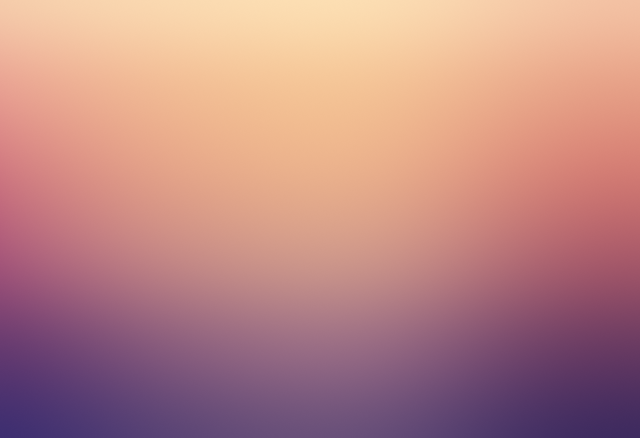
Give the GLSL for this background, as a Shadertoy shader.

```glsl
// Soft dusk gradient: a warm cream glow from the top, fading through rose to indigo.

const float PI = 3.14159265;
const int STOPS = 6;

// Vertical colour ramps, listed from top to bottom.
const vec3 LEFT_RAMP[STOPS] = vec3[STOPS](
    vec3(0.960, 0.796, 0.667), vec3(0.910, 0.630, 0.573), vec3(0.805, 0.463, 0.502),
    vec3(0.640, 0.333, 0.475), vec3(0.395, 0.227, 0.439), vec3(0.240, 0.180, 0.440));
const vec3 CENTRE_RAMP[STOPS] = vec3[STOPS](
    vec3(0.988, 0.871, 0.700), vec3(0.958, 0.770, 0.590), vec3(0.914, 0.690, 0.549),
    vec3(0.800, 0.588, 0.541), vec3(0.596, 0.424, 0.518), vec3(0.410, 0.312, 0.475));
const vec3 RIGHT_RAMP[STOPS] = vec3[STOPS](
    vec3(0.953, 0.757, 0.639), vec3(0.902, 0.627, 0.529), vec3(0.820, 0.480, 0.451),
    vec3(0.645, 0.345, 0.412), vec3(0.404, 0.227, 0.384), vec3(0.240, 0.165, 0.372));

// Falloff of the central column: larger means narrower.
const float FALLOFF_LEFT = 0.9;
const float FALLOFF_RIGHT = 2.0;
const float FALLOFF_LOW = 0.5;
const float DITHER = 1.0 / 255.0;

float hash(vec2 p) {
    return fract(sin(dot(p, vec2(12.9898, 78.233))) * 43758.5453);
}

// Catmull-Rom blend through the stops, for a ramp without creases.
vec3 sampleRamp(vec3 ramp[STOPS], float depth) {
    float position = clamp(depth, 0.0, 1.0) * float(STOPS - 1);
    int i = min(int(position), STOPS - 2);
    float t = position - float(i);
    vec3 a = ramp[max(i - 1, 0)];
    vec3 b = ramp[i];
    vec3 c = ramp[i + 1];
    vec3 d = ramp[min(i + 2, STOPS - 1)];
    return b + 0.5 * t * (c - a + t * (2.0 * a - 5.0 * b + 4.0 * c - d
             + t * (3.0 * (b - c) + d - a)));
}

void mainImage(out vec4 fragColor, in vec2 fragCoord) {
    vec2 uv = fragCoord / iResolution.xy;
    float depth = 1.0 - uv.y;

    // Side colours drift from left to right.
    vec3 sides = mix(sampleRamp(LEFT_RAMP, depth), sampleRamp(RIGHT_RAMP, depth),
                     smoothstep(0.0, 1.0, uv.x));

    // Broad central glow, wider on the left and tighter near the bottom.
    float falloff = mix(FALLOFF_LEFT, FALLOFF_RIGHT, smoothstep(0.2, 0.8, uv.x))
                  + FALLOFF_LOW * smoothstep(0.5, 0.9, depth);
    float glow = pow(max(sin(PI * uv.x), 0.0), falloff);
    vec3 colour = mix(sides, sampleRamp(CENTRE_RAMP, depth), glow);

    // Fine dither against banding.
    colour += (hash(fragCoord) - 0.5) * DITHER;
    fragColor = vec4(clamp(colour, 0.0, 1.0), 1.0);
}
```
